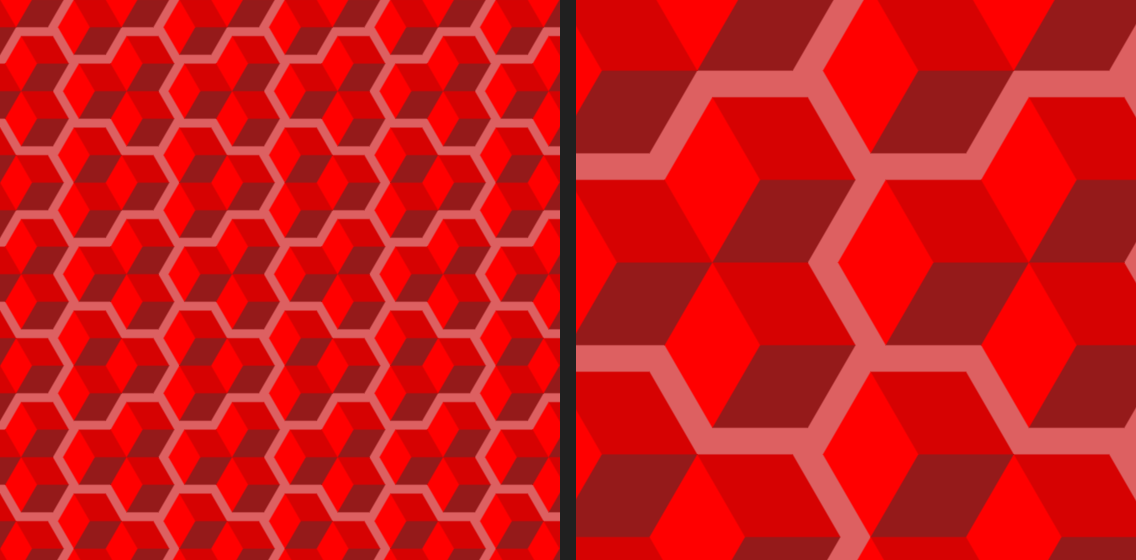
Left, the full canvas; right, a detail of the centre.
Write a WebGL 2 fragment shader that draws this pattern.

```glsl
#version 300 es
precision highp float;

uniform vec2 u_resolution;
out vec4 fragColor;

const vec3 LINE = vec3(0.865, 0.375, 0.38);
const vec3 LEFT_FACE = vec3(1.0, 0.0, 0.0);
const vec3 TOP_FACE = vec3(0.84, 0.008, 0.008);
const vec3 LOWER_FACE = vec3(0.585, 0.10, 0.10);

// Soft step from 0 to 1 across an edge at zero
float cover(float d) {
    float soft = 1.1 / min(u_resolution.x, u_resolution.y);
    return smoothstep(-soft, soft, d);
}

// Signed distance to a flat-topped hexagon, positive inside
float hexagon(vec2 p, float apothem) {
    p = abs(p);
    return apothem - max(p.y, 0.866 * p.x + 0.5 * p.y);
}

// Three rhombic faces meeting at the cube centre
vec3 cubeColor(vec2 p) {
    vec3 rightFaces = mix(LOWER_FACE, TOP_FACE, cover(p.y));
    return mix(LEFT_FACE, rightFaces, cover(0.866 * p.x + 0.5 * abs(p.y)));
}

void main() {
    vec2 uv = gl_FragCoord.xy / u_resolution;
    vec2 period = vec2(0.1884, 0.1634);
    float apothem = 0.0492;
    float side = apothem / 0.866;

    vec2 p = uv - vec2(0.4145, 0.5104);
    float firstRow = floor(p.y / period.y);
    vec3 sum = vec3(0.0);
    float total = 0.0;

    for (int j = 0; j < 2; j++) {
        // Odd rows are shifted and mirrored
        float row = firstRow + float(j);
        float odd = mod(row, 2.0);
        float mirror = 1.0 - 2.0 * odd;
        float x = p.x + odd * (0.5 * period.x - side);
        float firstColumn = floor(x / period.x);

        for (int i = 0; i < 2; i++) {
            vec2 joint = vec2(firstColumn + float(i), row) * period;
            vec2 local = vec2(x, p.y) - joint;

            // Three cubes around the joint
            for (int k = 0; k < 3; k++) {
                float angle = radians(60.0 + 120.0 * float(k));
                vec2 q = local - side * vec2(mirror * cos(angle), sin(angle));
                float weight = cover(hexagon(q, apothem));
                sum += weight * cubeColor(q);
                total += weight;
            }
        }
    }

    // Pale lines fill the gaps between the clusters
    vec3 color = (sum + LINE * max(1.0 - total, 0.0)) / max(total, 1.0);
    fragColor = vec4(color, 1.0);
}
```
